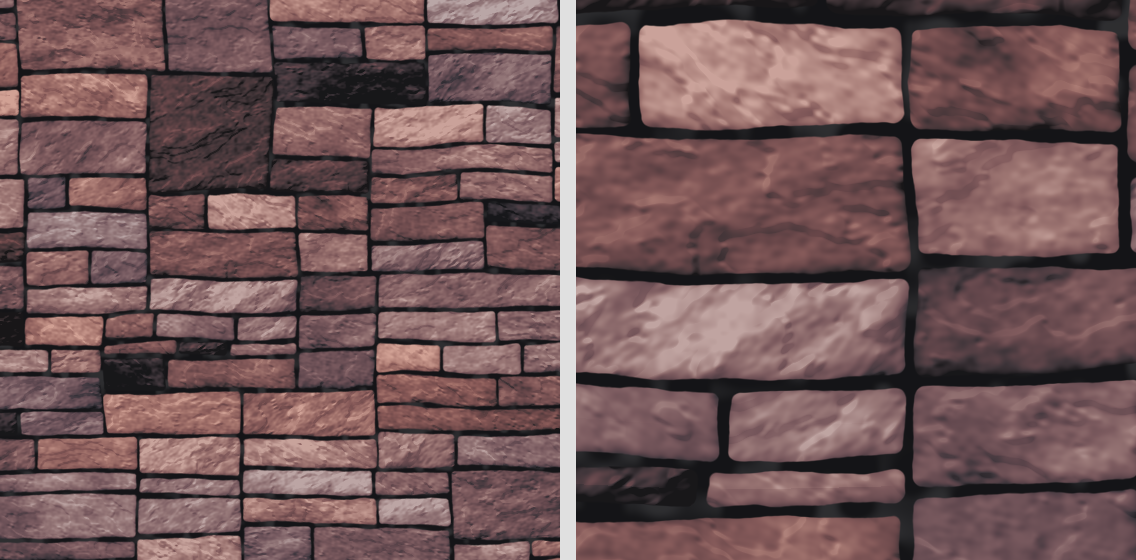
Left: the whole. Right: its middle third, enlarged.
A WebGL 2 fragment shader for this texture:

```glsl
#version 300 es
precision highp float;
// Irregular ledgestone wall: mauve and tan split-face blocks with dark tight joints.

#define BLOCKS vec2(4.0, 6.0)       // coarse blocks across the canvas
#define JITTER 0.36                 // shift of the block edges, in blocks
#define KEEP 0.20                   // chance that a block is left unsplit
#define GAP 0.0026                  // half width of a joint
#define WOBBLE 0.012                // bending of the courses
#define RELIEF 0.021                // strength of the split-face shading
#define GRAIN 0.13                  // fine surface speckle
#define LIGHT vec2(-0.45, 0.89)     // direction towards the light
#define SEED 23.0

uniform vec2 u_resolution;
out vec4 outColor;

float hash(vec2 p) {
    vec3 q = fract(vec3(p.xyx) * 0.1031);
    q += dot(q, q.yzx + 33.33);
    return fract((q.x + q.y) * q.z);
}

float noise(vec2 p) {
    vec2 i = floor(p), f = fract(p);
    f = f * f * (3.0 - 2.0 * f);
    return mix(mix(hash(i), hash(i + vec2(1, 0)), f.x),
               mix(hash(i + vec2(0, 1)), hash(i + 1.0), f.x), f.y);
}

float fbm(vec2 p) {
    float sum = 0.0, amp = 0.5;
    for (int i = 0; i < 5; i++) {
        sum += amp * noise(p);
        p = mat2(1.6, 1.2, -1.2, 1.6) * p + 7.3;
        amp *= 0.5;
    }
    return sum;
}

float edgeShift(vec2 v) { return JITTER * (2.0 * hash(v + SEED) - 1.0); }

// Interlocking blocks: grid corners alternately carry a level and an upright joint.
void blockBounds(vec2 c, out vec2 lo, out vec2 hi) {
    float a = edgeShift(c), b = edgeShift(c + vec2(1, 0));
    float d = edgeShift(c + vec2(0, 1)), e = edgeShift(c + 1.0);
    bool even = mod(c.x + c.y, 2.0) < 0.5;
    lo = (c + (even ? vec2(d, a) : vec2(a, b))) / BLOCKS;
    hi = (c + 1.0 + (even ? vec2(b, e) : vec2(e, d))) / BLOCKS;
}

// Finds the block around p, then splits it into single stones.
vec2 findStone(vec2 p, out vec2 lo, out vec2 hi) {
    vec2 id = vec2(0.0), home = floor(p * BLOCKS);
    for (int k = 0; k < 9; k++) {
        id = home + vec2(k % 3 - 1, k / 3 - 1);
        blockBounds(id, lo, hi);
        if (all(greaterThanEqual(p, lo)) && all(lessThan(p, hi))) break;
    }
    id += SEED;
    for (int i = 0; i < 4; i++) {
        vec2 size = hi - lo;
        bool wide = size.x > size.y * mix(2.2, 5.5, hash(id + 3.1));
        bool small = wide ? size.x < 0.2 : size.y < 0.085;
        if (small || hash(id + 8.7) < KEEP) break;
        vec2 cut = mix(lo, hi, mix(0.3, 0.7, hash(id + 5.9)));
        bool upper = wide ? p.x > cut.x : p.y > cut.y;
        if (wide) { if (upper) lo.x = cut.x; else hi.x = cut.x; }
        else      { if (upper) lo.y = cut.y; else hi.y = cut.y; }
        id += upper ? vec2(31.0, 13.0) : vec2(57.0, 29.0);
    }
    return id;
}

// Height of the split face: soft swells broken by thin ledges.
float faceHeight(vec2 p, vec2 id) {
    float tilt = 1.2 * (hash(id + 1.3) - 0.5);
    vec2 q = mat2(cos(tilt), sin(tilt), -sin(tilt), cos(tilt)) * p;
    float swell = fbm(q * vec2(9.0, 15.0) + id * 3.7);
    float steps = swell * 7.0;
    float ledge = (floor(steps) + smoothstep(0.65, 1.0, fract(steps))) / 7.0;
    return mix(swell, ledge, 0.4);
}

vec3 stoneRamp(float t) {
    vec3 c = mix(vec3(0.09, 0.09, 0.10), vec3(0.24, 0.21, 0.23), clamp(t * 5.0, 0.0, 1.0));
    c = mix(c, vec3(0.38, 0.28, 0.30), clamp(t * 5.0 - 1.0, 0.0, 1.0));
    c = mix(c, vec3(0.49, 0.36, 0.37), clamp(t * 5.0 - 2.0, 0.0, 1.0));
    c = mix(c, vec3(0.60, 0.47, 0.46), clamp(t * 5.0 - 3.0, 0.0, 1.0));
    return mix(c, vec3(0.73, 0.62, 0.60), clamp(t * 5.0 - 4.0, 0.0, 1.2));
}

void main() {
    vec2 uv = gl_FragCoord.xy / u_resolution.y;
    float px = 1.0 / u_resolution.y;
    vec2 p = uv + WOBBLE * (vec2(noise(uv * 6.0), noise(uv * 7.0 + 40.0)) - 0.5);
    vec2 lo, hi;
    vec2 id = findStone(p, lo, hi);

    // Rounded, slightly tapered outline with a chipped edge
    vec2 c = p - 0.5 * (lo + hi), halfSize = 0.5 * (hi - lo);
    float taper = 0.5 + 0.5 * c.x / halfSize.x * sign(hash(id + 2.2) - 0.5);
    vec2 q = abs(c) - halfSize + GAP + vec2(0.0, 0.004 * taper * hash(id + 6.4));
    vec2 corner = q + 0.006;
    float inside = 0.006 - length(max(corner, 0.0)) - min(max(corner.x, corner.y), 0.0);
    inside += 0.007 * (fbm(p * 26.0 + id) - 0.5);
    vec2 facing = mix(vec2(0.0, sign(c.y)), vec2(sign(c.x), 0.0), smoothstep(-0.006, 0.006, q.x - q.y));

    // Stone tone: thin stones run paler, a few are nearly black
    float tone = mix(0.42, 0.86, hash(id + 4.5)) + 0.10 - 0.9 * min(halfSize.y, 0.12);
    if (hash(id + 9.8) < 0.10) tone = 0.24;
    tone += 0.30 * (fbm(p * 7.0 + id * 2.0) - 0.5);
    tone -= 0.26 * smoothstep(0.52, 0.78, fbm(p * 5.0 + id * 5.0));

    // Relief, grain and worn edges
    float slope = (faceHeight(p, id) - faceHeight(p + 0.0025 * LIGHT, id)) / 0.0025;
    tone += clamp(RELIEF * mix(0.5, 1.4, hash(id + 7.6)) * slope, -0.22, 0.20);
    tone += GRAIN * (noise(uv * 190.0) + noise(uv * 95.0 + 9.0) - 1.0);
    float e = max(inside, 0.0);
    tone += 0.16 * dot(facing, LIGHT) * exp(-e / 0.007) - 0.22 * exp(-e / 0.0035);

    vec3 tint = mix(vec3(0.96, 1.0, 1.04), vec3(1.09, 0.97, 0.92), hash(id + 11.2));
    vec3 stone = stoneRamp(tone) * tint;
    vec3 joint = vec3(0.08, 0.08, 0.09) + 0.10 * smoothstep(0.5, 0.9, noise(uv * 60.0));
    outColor = vec4(mix(joint, stone, smoothstep(-px, px, inside)), 1.0);
}
```
